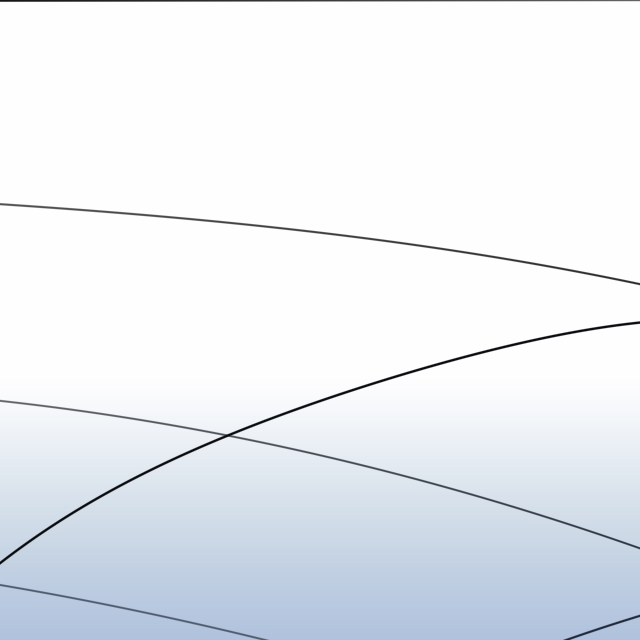
A WebGL 2 fragment shader for this background:

```glsl
#version 300 es
precision highp float;
// White field that fades to soft blue along the bottom, crossed by thin
// sweeping curves. Each curve is a polynomial height y(x), stroked by its
// approximate distance; a dark rule closes the top edge.

uniform vec2 u_resolution;
out vec4 outColor;

// Smooth coverage of a stroke at distance d, with the given half width.
float stroke(float d, float halfWidth) {
    float soft = 0.8 / u_resolution.y;
    return 1.0 - smoothstep(halfWidth - soft, halfWidth + soft, abs(d));
}

// Coverage of the curve y = base + k.x*x + k.y*x^2 + k.z*x^3 + k.w*x^4.
float curve(vec2 p, float base, vec4 k, float halfWidth) {
    float x = p.x;
    float height = base + x * (k.x + x * (k.y + x * (k.z + x * k.w)));
    float slope = k.x + x * (2.0 * k.y + x * (3.0 * k.z + x * 4.0 * k.w));
    return stroke((p.y - height) / sqrt(1.0 + slope * slope), halfWidth);
}

// Vertical fade: white, then pale steel, then blue at the bottom.
vec3 background(float y) {
    vec3 white = vec3(0.995, 0.995, 0.998);
    vec3 steel = vec3(0.785, 0.837, 0.893);
    vec3 blue = vec3(0.69, 0.758, 0.866);
    vec3 color = mix(white, steel, smoothstep(0.0, 1.0, (0.425 - y) / 0.32) * 0.4
                                 + clamp((0.41 - y) / 0.27, 0.0, 1.0) * 0.6);
    return mix(color, blue, clamp((0.15 - y) / 0.15, 0.0, 1.0));
}

void main() {
    vec2 p = gl_FragCoord.xy / u_resolution;
    vec3 color = background(p.y);

    // Falling curves, darker towards the right
    float upper = curve(p, 0.681, vec4(-0.0665, -0.0319, -0.0266, 0.0), 0.0016);
    float middle = curve(p, 0.3737, vec4(-0.1095, -0.121, 0.0, 0.0), 0.0015);
    float lower = curve(p, 0.086, vec4(-0.17, -0.0907, 0.0, 0.0), 0.0015);
    color = mix(color, mix(vec3(0.32), vec3(0.17), p.x), upper);
    color = mix(color, mix(vec3(0.38, 0.39, 0.41), vec3(0.17, 0.21, 0.26), p.x), middle);
    color = mix(color, vec3(0.31, 0.36, 0.43), lower);

    // Rising curves: the long arc and the short one in the corner
    float arc = curve(p, 0.12, vec4(0.777, -0.83, 0.729, -0.3), 0.0019);
    float corner = curve(p, -0.4672, vec4(0.705, -0.2, 0.0, 0.0), 0.0017);
    color = mix(color, vec3(0.04, 0.045, 0.06), arc);
    color = mix(color, vec3(0.12, 0.16, 0.23), corner);

    // Top rule, thinning and fading to the right
    float rule = stroke(1.0 - p.y, mix(0.0028, 0.0018, p.x));
    color = mix(color, vec3(mix(0.08, 0.38, p.x)), rule);

    outColor = vec4(color, 1.0);
}
```
